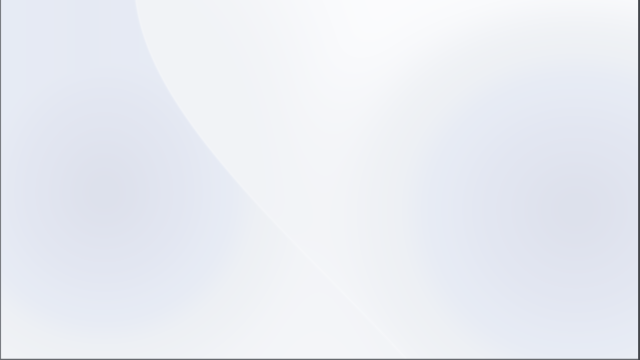
A Shadertoy shader for this background:

```glsl
// A pale, soft backdrop: two cool radial glows on near-white, parted by a
// sweeping cubic curve with a faint highlight, inside a hairline border.
// Built from distance-driven colour ramps, in units of the canvas height.

const vec3 CORE     = vec3(0.867, 0.881, 0.925);
const vec3 LAVENDER = vec3(0.888, 0.903, 0.946);
const vec3 ICE      = vec3(0.904, 0.921, 0.957);
const vec3 MIST     = vec3(0.930, 0.941, 0.956);
const vec3 PALE     = vec3(0.945, 0.952, 0.966);
const vec3 WHITE    = vec3(0.983, 0.986, 0.992);

const vec3 LEFT_BORDER   = vec3(0.48, 0.49, 0.51);
const vec3 BOTTOM_BORDER = vec3(0.40, 0.41, 0.43);
const vec3 RIGHT_BORDER  = vec3(0.26, 0.27, 0.29);

const vec2 LEFT_CENTRE  = vec2(0.29, 0.463);
const vec2 RIGHT_CENTRE = vec2(1.60, 0.42);

// Colour of a glow at a given distance, fading into the backdrop
vec3 glowRamp(float d, vec3 backdrop) {
    vec3 c = mix(CORE, LAVENDER, smoothstep(0.0, 0.30, d));
    c = mix(c, ICE, smoothstep(0.24, 0.42, d));
    c = mix(c, MIST, smoothstep(0.40, 0.53, d));
    return mix(c, backdrop, smoothstep(0.48, 0.72, d));
}

// Distance from a glow centre, with the upper half stretched or squeezed
float glowDistance(vec2 p, vec2 centre, float upperScale) {
    vec2 q = p - centre;
    q.y *= q.y > 0.0 ? upperScale : 1.0;
    return length(q);
}

// Approximate signed distance to the dividing curve, positive on its right
float curveDistance(vec2 p) {
    float t = 1.0 - p.y;
    float curveX = 0.377 + t * (0.12 + t * (1.109 - 0.476 * t));
    float slope = 0.12 + t * (2.218 - 1.428 * t);
    return (p.x - curveX) / sqrt(1.0 + slope * slope);
}

// Near-white backdrop, brightening away from both glows and towards the top
vec3 backdropColor(vec2 p) {
    float awayLeft = smoothstep(0.40, 0.85, glowDistance(p, LEFT_CENTRE, 0.7));
    float awayRight = smoothstep(0.50, 0.90, glowDistance(p, RIGHT_CENTRE, 1.3));
    float height = mix(0.4, 1.0, smoothstep(0.0, 0.8, p.y));
    return mix(PALE, WHITE, awayLeft * awayRight * height);
}

// Coverage of a border strip, given the distance to its side
float strip(float d, float width, float pixel) {
    return clamp((width - d) / pixel + 0.5, 0.0, 1.0);
}

void mainImage(out vec4 fragColor, in vec2 fragCoord) {
    float pixel = 1.0 / iResolution.y;
    vec2 p = fragCoord * pixel;
    float aspect = iResolution.x * pixel;

    // The left glow trails upward as a funnel; the right one is rounder
    float leftGlow = 1.2 * glowDistance(p, LEFT_CENTRE, 0.85);
    float funnel = 0.35 + 0.25 * abs(p.x - 0.23);
    leftGlow = mix(leftGlow, min(leftGlow, funnel), smoothstep(0.35, 0.65, p.y));
    float rightGlow = 1.04 * glowDistance(p, RIGHT_CENTRE, 1.12);
    vec3 backdrop = backdropColor(p);
    vec3 leftPanel = glowRamp(leftGlow, backdrop);
    vec3 rightPanel = glowRamp(rightGlow, backdrop);

    // Join along the curve, with a fine highlight and a soft sheen beside it
    float d = curveDistance(p);
    vec3 color = mix(leftPanel, rightPanel, smoothstep(-pixel, pixel, d));
    float highlight = 0.25 * exp(-pow(d / 0.0035, 2.0));
    float sheen = 0.15 * step(0.0, d) * exp(-d / 0.03) * smoothstep(0.5, 0.2, p.y);
    color = mix(color, WHITE, highlight + sheen);

    // Hairline border on the left, bottom and right, heaviest on the right
    color = mix(color, LEFT_BORDER, strip(p.x, 0.0030, pixel));
    color = mix(color, BOTTOM_BORDER, strip(p.y, 0.0035, pixel));
    color = mix(color, RIGHT_BORDER, strip(aspect - p.x, 0.0052, pixel));

    fragColor = vec4(color, 1.0);
}
```
